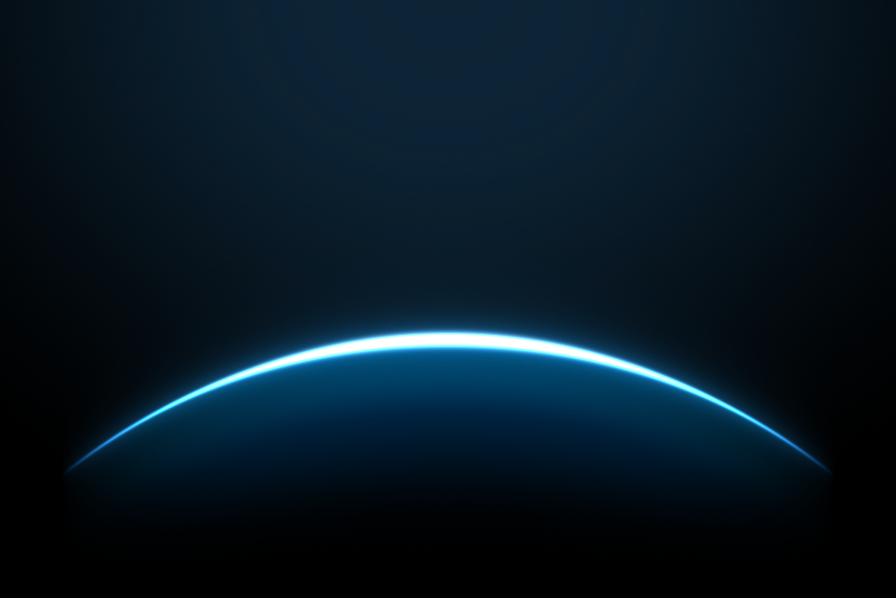
A WebGL 2 fragment shader for this background:

```glsl
#version 300 es
precision highp float;
// A dark planet's glowing horizon under a dim blue sky.
// The rim is a circle's signed distance, shaped by a Gaussian core and
// exponential halos that taper towards both ends of the arc.

#define PLANET_CENTER vec2(0.0, -0.601)
#define PLANET_RADIUS 1.033
#define ARC_HALF_WIDTH 0.645
#define CORE_WIDTH vec2(0.0028, 0.0098)
#define SKY_COLOR vec3(0.050, 0.142, 0.212)
#define RIM_COLOR vec3(1.6, 2.0, 2.4)
#define HALO_COLOR vec3(0.06, 0.36, 0.56)
#define TEAL_COLOR vec3(0.0, 0.29, 0.45)
#define NAVY_COLOR vec3(0.0, 0.20, 0.37)
#define GRAIN 0.003

uniform vec2 u_resolution;
out vec4 fragColor;

float hash(vec2 p) {
    return fract(sin(dot(p, vec2(12.9898, 78.233))) * 43758.5453);
}

// Dim light falling from the top centre, with very faint rings
vec3 sky(vec2 p) {
    float d = length((p - vec2(0.0, 1.0)) * vec2(0.82, 1.0));
    float light = 1.0 - smoothstep(0.13, 0.98, d);
    return light * (SKY_COLOR + vec3(0.004, 0.0, -0.003) * sin(d * 75.0));
}

// Lit atmosphere inside the disc: a teal band over deeper navy
vec3 atmosphere(float depth, float y, float taper) {
    float band = 1.0 - smoothstep(0.05, 0.13, depth);
    vec3 deep = NAVY_COLOR * exp(-pow(depth / 0.2, 2.0));
    vec3 color = mix(deep, TEAL_COLOR * exp(-depth * 1.8), band);
    return color * taper * smoothstep(0.03, 0.25, y);
}

// Bright core whose width and whiteness fade along the arc
vec3 rim(float height, float taper) {
    float width = mix(CORE_WIDTH.x, CORE_WIDTH.y, pow(taper, 3.0));
    width = max(width, 0.7 / u_resolution.y);
    vec3 gain = RIM_COLOR * pow(vec3(taper), vec3(1.8, 1.1, 0.9));
    return gain * exp(-pow(height / width, 2.0));
}

void main() {
    vec2 p = (gl_FragCoord.xy - vec2(0.5 * u_resolution.x, 0.0)) / u_resolution.y;
    float height = length(p - PLANET_CENTER) - PLANET_RADIUS;
    float along = p.x / ARC_HALF_WIDTH;
    float taper = max(1.0 - along * along, 0.0001);

    // Sky and disc meet under the bright rim
    float edge = max(0.003, 1.0 / u_resolution.y);
    float outside = smoothstep(-edge, edge, height);
    vec3 inner = atmosphere(max(-height, 0.0), p.y, taper);
    vec3 color = mix(inner, sky(p), outside);

    // Narrow and wide halos spill mostly outward
    float outward = max(height, 0.0);
    float inward = max(-height, 0.0);
    float halo = exp(-outward / 0.018 - inward / 0.012)
               + 0.25 * exp(-outward / 0.06 - inward / 0.02);
    color += HALO_COLOR * halo * pow(taper, 0.7);
    color += rim(height, taper);

    // Fine grain hides banding
    color += GRAIN * (hash(floor(p * 342.0)) - 0.5);
    fragColor = vec4(clamp(color, 0.0, 1.0), 1.0);
}
```
